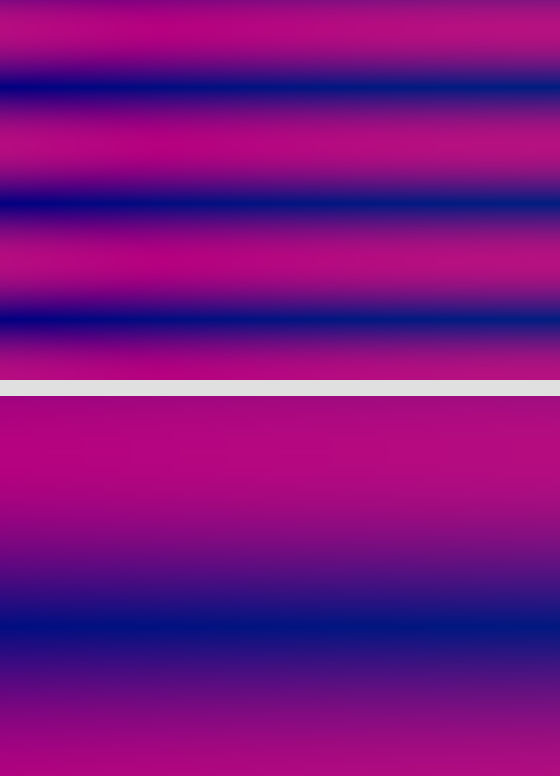
Top: the whole. Bottom: its middle third, enlarged.
This background is drawn by a Shadertoy shader. Its source:

```glsl
// Soft magenta bands parted by sharp navy creases, with a faint green drift across.

const float PI = 3.14159265;
const float BAND_PERIOD = 0.3055;  // crease spacing, in canvas heights
const float CREASE_HEIGHT = 0.159; // lowest crease, in canvas heights
const float RED_PEAK = 0.712;
const float BLUE_LEVEL = 0.5;
const float GREEN_RISE = 0.115;    // green gained towards the right
const float GREEN_DROP = 0.049;    // green lost at the band centres

// Rectified sine: 0 at each crease, 1 at each band centre.
float bandProfile(float y, float crease, float period) {
    return abs(sin(PI * (y - crease) / period));
}

// Folded difference of a sideways ramp and the band, dark where they cancel.
float greenDrift(float x, float band, float rise, float drop) {
    return abs(rise * sin(1.5 * x) - drop * band);
}

void mainImage(out vec4 fragColor, in vec2 fragCoord) {
    vec2 uv = fragCoord / iResolution.xy;
    float band = bandProfile(uv.y, CREASE_HEIGHT, BAND_PERIOD);
    float green = greenDrift(uv.x, band, GREEN_RISE, GREEN_DROP);
    fragColor = vec4(RED_PEAK * band, green, BLUE_LEVEL, 1.0);
}
```
